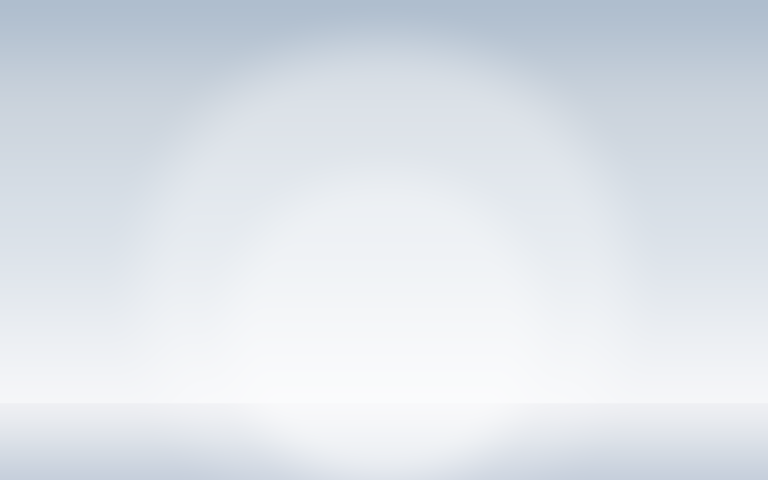
A Shadertoy shader for this background:

```glsl
const float HORIZON = 0.16;
const vec3 WHITE = vec3(1.0);

// Four-stop wall gradient, t runs from the horizon (0) to the top (1)
vec3 wallColor(float t) {
    const vec3 base = vec3(0.962, 0.966, 0.975);
    const vec3 middle = vec3(0.842, 0.872, 0.903);
    const vec3 upper = vec3(0.796, 0.829, 0.864);
    const vec3 top = vec3(0.682, 0.741, 0.806);
    vec3 color = mix(base, middle, smoothstep(-0.1, 0.55, t) * 1.06 - 0.06);
    color = mix(color, upper, smoothstep(0.45, 0.78, t));
    return mix(color, top, smoothstep(0.7, 1.03, t));
}

// Floor gradient, t runs from the front edge (0) to the horizon (1)
vec3 floorColor(float t) {
    const vec3 front = vec3(0.773, 0.808, 0.859);
    const vec3 middle = vec3(0.855, 0.878, 0.906);
    const vec3 back = vec3(0.935, 0.939, 0.953);
    vec3 color = mix(front, middle, smoothstep(-0.1, 0.6, t));
    return mix(color, back, smoothstep(0.35, 1.05, t));
}

// Soft disc: 1 inside, fading to 0 at the radius
float softDisc(vec2 p, vec2 center, float radius, float softness) {
    return 1.0 - smoothstep(radius - softness, radius, length(p - center));
}

void mainImage(out vec4 fragColor, in vec2 fragCoord) {
    // Height units, horizontally centered
    vec2 p = vec2(fragCoord.x - 0.5 * iResolution.x, fragCoord.y) / iResolution.y;
    float pixel = 1.0 / iResolution.y;
    float wallMask = smoothstep(HORIZON - pixel, HORIZON + pixel, p.y);

    // Backdrop
    vec3 wall = wallColor(clamp((p.y - HORIZON) / (1.0 - HORIZON), 0.0, 1.0));
    vec3 ground = floorColor(clamp(p.y / HORIZON, 0.0, 1.0));
    vec3 color = mix(ground, wall, wallMask);

    // Wide halo, weaker on the floor, then the inner spotlight
    float halo = softDisc(p, vec2(0.0, 0.406), 0.59, 0.17);
    float spot = softDisc(p, vec2(0.0, 0.315), 0.39, 0.14);
    color = mix(color, WHITE, halo * mix(0.18, 0.32, wallMask));
    color = mix(color, WHITE, spot * mix(0.5, 0.32, wallMask));

    fragColor = vec4(color, 1.0);
}
```
